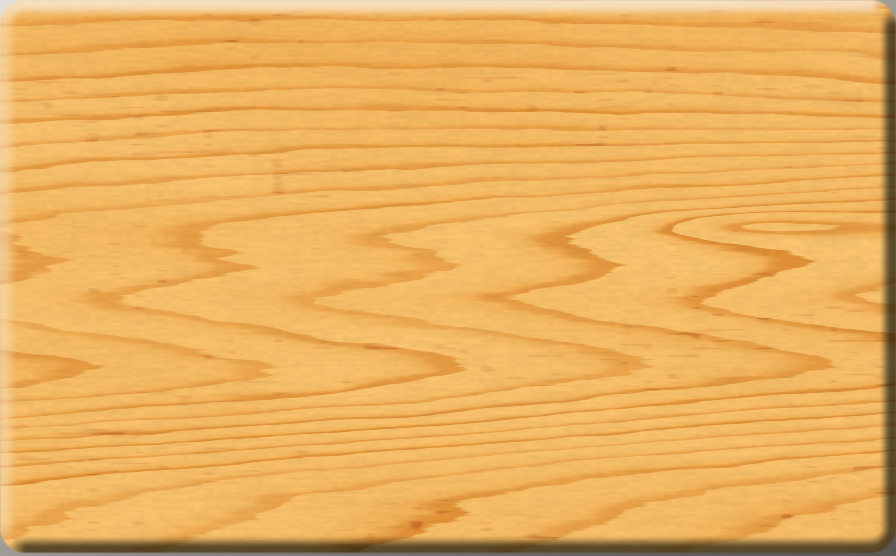
Reproduce this texture procedurally as a Shadertoy shader.

```glsl
// A varnished pine board with rounded, bevelled edges lit from the upper left.
// Growth rings are contours of one bent height field: long lines above and
// below, zigzag cathedral tips between; stretched noise adds fibres and pores.

#define RING_FREQ 3.0
#define RING_WARP 0.035
#define FRAY 0.17
#define FIBRE_CONTRAST 0.035
#define CORNER_RADIUS 0.046
#define BEVEL_WIDTH 0.032
#define PALE_WOOD vec3(0.962, 0.752, 0.425)
#define GOLD_WOOD vec3(0.925, 0.655, 0.295)
#define RING_WOOD vec3(0.855, 0.535, 0.190)
#define HIGHLIGHT vec3(0.970, 0.880, 0.760)
#define SHADOW_TINT vec3(0.370, 0.390, 0.400)

float hash(vec2 p) {
    vec3 q = fract(p.xyx * vec3(0.1031, 0.1030, 0.0973));
    q += dot(q, q.yzx + 33.33);
    return fract((q.x + q.y) * q.z);
}

float noise(vec2 p) {
    vec2 i = floor(p), f = fract(p);
    f = f * f * (3.0 - 2.0 * f);
    return mix(mix(hash(i), hash(i + vec2(1, 0)), f.x),
               mix(hash(i + vec2(0, 1)), hash(i + vec2(1, 1)), f.x), f.y);
}

float fbm(vec2 p) {
    float sum = 0.0, amp = 0.5;
    for (int i = 0; i < 4; i++) {
        sum += amp * noise(p);
        p = p * 2.03 + 17.3;
        amp *= 0.5;
    }
    return sum;
}

// Height field whose contours are the growth rings
float ringField(vec2 p) {
    float upper = smoothstep(0.55, 0.85, p.y);
    float y = p.y + 0.030 * p.x * p.x * upper;
    y += RING_WARP * (fbm(vec2(p.x * 1.7, p.y * 5.0) + 4.0) - 0.47);

    // Sideways offset of a ring: slanted foot, long flank, zigzag, top lines
    float bend = 3.0 * min(y, 0.12);
    bend += 2.6 * smoothstep(0.10, 0.345, y);
    bend -= 0.66 * smoothstep(0.325, 0.475, y);
    bend += 0.26 * smoothstep(0.455, 0.530, y);
    bend -= 0.13 * smoothstep(0.530, 0.605, y);
    float rise = max(y - 0.585, 0.0);
    bend += 8.0 * rise * rise / (rise + 0.03);

    // Small closed eye at the right
    vec2 eye = (p - vec2(1.36, 0.598)) / vec2(0.19, 0.028);
    float field = p.x * mix(1.0, 0.35, upper) - bend;
    return field + 0.42 * exp(-dot(eye, eye));
}

vec3 woodColor(vec2 p) {
    float fray = fbm(vec2(p.x * 7.0, p.y * 75.0)) - 0.47;
    float phase = ringField(p) * RING_FREQ + FRAY * 2.0 * fray;
    phase += 0.5 * fbm(vec2(p.x * 1.2, p.y * 9.0) + 31.0);

    // Each ring: soft wash, then a crisp dark rim
    float t = fract(phase);
    float strength = mix(0.40, 1.0, hash(vec2(floor(phase), 7.0)));
    strength *= 0.65 + 0.7 * noise(p * vec2(3.0, 14.0) + 9.0);
    float soft = clamp(fwidth(phase), 0.05, 0.30);
    float rimEnd = 1.0 - smoothstep(1.0 - soft, 1.0, t);
    float wash = smoothstep(0.35, 0.92, t) * rimEnd;
    float rim = smoothstep(0.70, 0.90, t) * rimEnd;

    // Broad tone, deeper toward the top edge
    float tone = 0.75 * (fbm(p * vec2(1.5, 9.0) + 50.0) - 0.30);
    tone += 0.38 * smoothstep(0.72, 1.0, p.y);
    vec3 color = mix(PALE_WOOD, GOLD_WOOD, clamp(tone + 0.60 * wash * strength, 0.0, 1.0));
    color = mix(color, RING_WOOD, clamp(0.72 * rim * strength, 0.0, 1.0));

    // Fine fibres and sparse reddish pores
    float fibre = noise(p * vec2(28.0, 230.0)) + noise(p * vec2(90.0, 190.0)) - 1.0;
    color *= 1.0 + FIBRE_CONTRAST * fibre;
    float pore = smoothstep(0.80, 0.96, noise(p * vec2(24.0, 150.0) + 80.0));
    pore *= smoothstep(0.45, 0.70, noise(p * vec2(4.0, 12.0) + 60.0));
    return mix(color, color * vec3(0.91, 0.80, 0.76), pore * (0.45 + 0.55 * rim));
}

void mainImage(out vec4 fragColor, in vec2 fragCoord) {
    vec2 p = fragCoord / iResolution.y;
    float aspect = iResolution.x / iResolution.y;

    // Rounded board and its outward edge direction
    vec2 center = vec2(0.5 * aspect, 0.503);
    vec2 halfSize = vec2(0.5 * aspect, 0.497);
    vec2 q = abs(p - center) - halfSize + CORNER_RADIUS;
    float dist = length(max(q, 0.0)) + min(max(q.x, q.y), 0.0) - CORNER_RADIUS;
    vec2 normal = sign(p - center) * max(q, 0.0) / max(length(max(q, 0.0)), 0.0001);

    // Bevel: bright above and left, dark below and right
    float bevel = 1.0 - smoothstep(0.25 * BEVEL_WIDTH, BEVEL_WIDTH, -dist);
    float facing = clamp(normal.y - normal.x, -1.0, 1.0);
    float lit = max(facing, 0.0) * mix(0.48, 0.92, max(normal.y, 0.0));
    vec3 color = woodColor(p);
    color = mix(color, HIGHLIGHT, bevel * lit);
    color = mix(color, color * SHADOW_TINT, bevel * max(-facing, 0.0));

    // Grey backdrop seen past the corners
    float shade = smoothstep(0.0, 1.0, 0.5 * (p.x / aspect + 1.0 - p.y));
    vec3 backdrop = mix(vec3(0.88, 0.87, 0.85), vec3(0.36, 0.35, 0.33), shade);
    float edge = 1.5 / iResolution.y;
    color = mix(color, backdrop, smoothstep(-edge, edge, dist));
    fragColor = vec4(color, 1.0);
}
```
